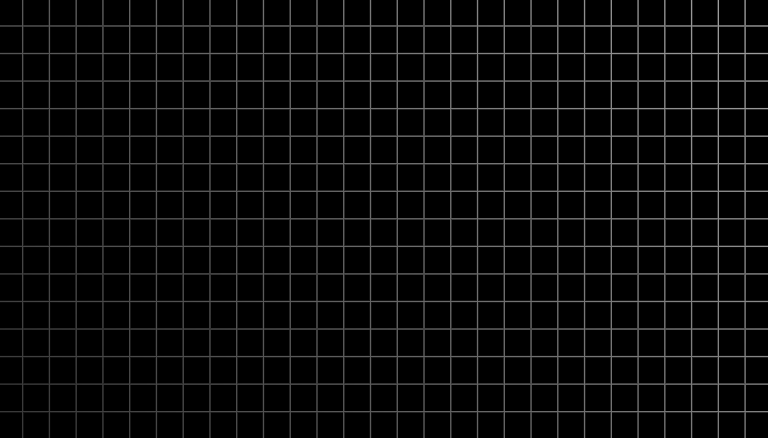
Write a WebGL 1 fragment shader that draws this pattern.

```glsl
precision highp float;
// Thin grey square grid on black, brightening from lower left to upper right.

uniform vec2 u_resolution;

const vec2 CELL = vec2(0.03484, 0.0629);         // spacing, as shares of the canvas
const vec2 FIRST_LINE = vec2(0.0295, 0.0593);    // first line from the left and top
const float LINE_WIDTH = 0.00176;                // share of the canvas width

// Distance to the nearest of evenly spaced lines.
float lineDistance(float x, float first, float spacing) {
  return abs(fract((x - first) / spacing + 0.5) - 0.5) * spacing;
}

// Share of a pixel covered by a line, smooth at any resolution.
float lineCoverage(float dist, float width, float pixel) {
  float overlap = 0.5 * (width + pixel) - dist;
  return clamp(overlap, 0.0, min(width, pixel)) / pixel;
}

// Grey level of the lines across the canvas.
float lineBrightness(vec2 uv) {
  return 0.21 + 0.29 * uv.x + 0.13 * uv.y;
}

void main() {
  vec2 uv = gl_FragCoord.xy / u_resolution;
  vec2 pixel = 1.0 / u_resolution;
  float aspect = u_resolution.x / u_resolution.y;

  // Vertical lines run from the left, horizontal lines from the top.
  float columnDist = lineDistance(uv.x, FIRST_LINE.x, CELL.x);
  float rowDist = lineDistance(1.0 - uv.y, FIRST_LINE.y, CELL.y);
  float columns = lineCoverage(columnDist, LINE_WIDTH, pixel.x);
  float rows = lineCoverage(rowDist, LINE_WIDTH * aspect, pixel.y);

  float grey = max(columns, rows) * lineBrightness(uv);
  gl_FragColor = vec4(vec3(grey), 1.0);
}
```
